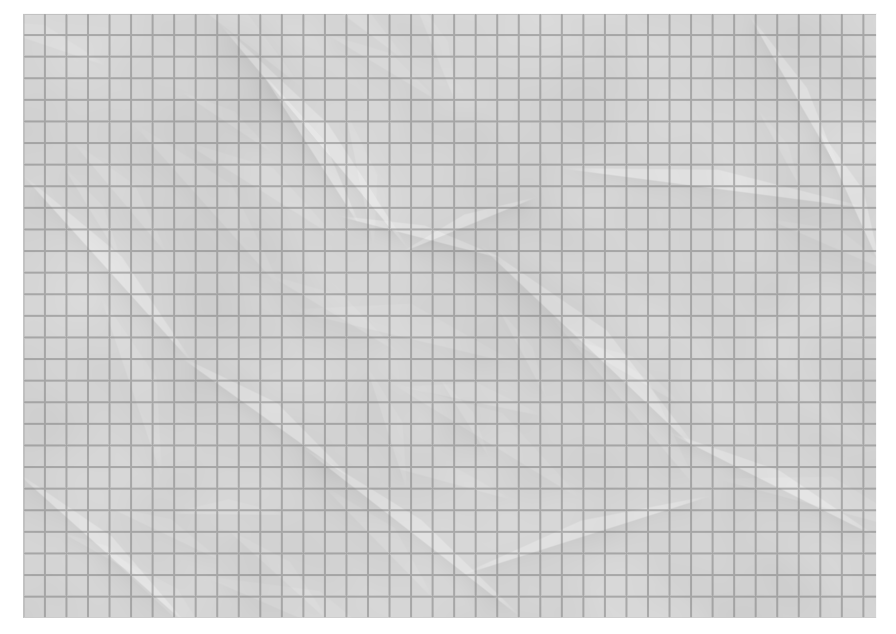
This pattern is drawn by a WebGL 2 fragment shader. Its source:

```glsl
#version 300 es
precision highp float;

uniform vec2 u_resolution;
out vec4 fragColor;

vec2 hash2(vec2 p) {
  vec3 q = fract(p.xyx * vec3(0.1031, 0.1030, 0.0973));
  q += dot(q, q.yzx + 33.33);
  return fract((q.xx + q.yz) * q.zy) * 2.0 - 1.0;
}

float gradientNoise(vec2 p) {
  vec2 i = floor(p), f = fract(p);
  vec2 u = f * f * f * (f * (f * 6.0 - 15.0) + 10.0);
  vec2 e = vec2(1.0, 0.0);
  float low = mix(dot(hash2(i), f), dot(hash2(i + e), f - e), u.x);
  float high = mix(dot(hash2(i + e.yx), f - e.yx), dot(hash2(i + 1.0), f - 1.0), u.x);
  return mix(low, high, u.y);
}

// Tapered lit facet on the left of a-b, fading shadow on the right
float fold(vec2 p, vec2 a, vec2 b, float width, float px) {
  float len = length(b - a);
  vec2 dir = (b - a) / len, rel = p - a;
  float t = dot(rel, dir) / len;
  float d = dir.x * rel.y - dir.y * rel.x;
  float ends = smoothstep(0.0, 0.15, t) * (1.0 - smoothstep(0.85, 1.0, t));
  float reach = width * max(0.0, 1.0 - abs(2.0 * t - 1.0));
  float side = smoothstep(-px, px, d);
  float lit = side * (1.0 - smoothstep(-px, px, d - reach));
  float shade = (1.0 - side) * exp(min(d, 0.0) / width);
  return ends * (lit - 0.8 * shade);
}

// Long folds running across the sheet
float mainFolds(vec2 p, float px) {
  float s = fold(p, vec2(0.34, 0.97), vec2(0.65, 0.60), 0.030, px);
  s += fold(p, vec2(0.41, 0.89), vec2(0.57, 0.64), 0.025, px);
  s += fold(p, vec2(0.53, 0.66), vec2(0.80, 0.59), 0.020, px);
  s += fold(p, vec2(0.63, 0.60), vec2(0.85, 0.69), 0.018, px);
  s += fold(p, vec2(0.75, 0.62), vec2(1.11, 0.28), 0.040, px);
  s += fold(p, vec2(1.05, 0.32), vec2(1.39, 0.15), 0.025, px);
  s += fold(p, vec2(0.28, 0.44), vec2(0.56, 0.24), 0.030, px);
  s += fold(p, vec2(0.47, 0.30), vec2(0.83, 0.02), 0.025, px);
  s += fold(p, vec2(0.02, 0.26), vec2(0.30, 0.01), 0.025, px);
  s += fold(p, vec2(1.18, 0.98), vec2(1.33, 0.72), 0.022, px);
  s += fold(p, vec2(1.29, 0.80), vec2(1.39, 0.58), 0.025, px);
  s += fold(p, vec2(0.88, 0.735), vec2(1.38, 0.67), 0.030, px);
  s += fold(p, vec2(0.03, 0.73), vec2(0.31, 0.42), 0.030, px);
  s += fold(p, vec2(0.72, 0.09), vec2(1.13, 0.22), 0.025, px);
  return s;
}

// Faint scattered creases, mostly falling to the right
float smallCreases(vec2 p, float px) {
  float s = 0.0;
  for (int i = 0; i < 32; i++) {
    vec2 place = hash2(vec2(float(i), 3.7));
    vec2 turn = hash2(vec2(float(i), 19.3));
    vec2 mid = vec2(0.71, 0.5) * (1.0 + place);
    float angle = -0.75 + 0.75 * turn.x;
    vec2 arm = vec2(cos(angle), sin(angle)) * (0.13 + 0.06 * turn.y);
    s += fold(p, mid - arm, mid + arm, 0.035 + 0.02 * turn.y, px);
  }
  return s;
}

void main() {
  vec2 p = gl_FragCoord.xy / u_resolution * vec2(1.4144, 1.0);
  float px = 1.0 / u_resolution.y;

  // Crumpled paper: broad tone, ridges along the diagonal, folds
  vec2 slant = mat2(0.78, 0.62, -0.62, 0.78) * p;
  float ridge = abs(gradientNoise(slant * vec2(3.0, 9.0) + 4.0));
  float tone = 0.831 + 0.045 * gradientNoise(p * 4.5 + 7.0);
  tone += 0.018 * gradientNoise(p * 11.0) + 0.035 * (0.17 - ridge);
  tone += 0.042 * mainFolds(p, px) + 0.014 * smallCreases(p, px);
  tone = clamp(tone, 0.76, 0.90);

  // Ruled squares
  vec2 pitch = vec2(0.0340, 0.03407);
  vec2 cell = (p - vec2(0.0709, 0.0589)) / pitch;
  vec2 d = abs(fract(cell + 0.5) - 0.5) * pitch;
  vec2 cover = clamp((0.0016 - d) / px + 0.5, 0.0, 1.0);
  float ink = max(cover.x, cover.y);
  tone = mix(tone, 0.65 + 0.5 * (tone - 0.831), ink);

  // White margin around the sheet
  vec2 outside = abs(p - vec2(0.7099, 0.5019)) - vec2(0.6731, 0.4761);
  float sheet = clamp(0.5 - max(outside.x, outside.y) / px, 0.0, 1.0);
  fragColor = vec4(vec3(mix(1.0, tone, sheet)), 1.0);
}
```
